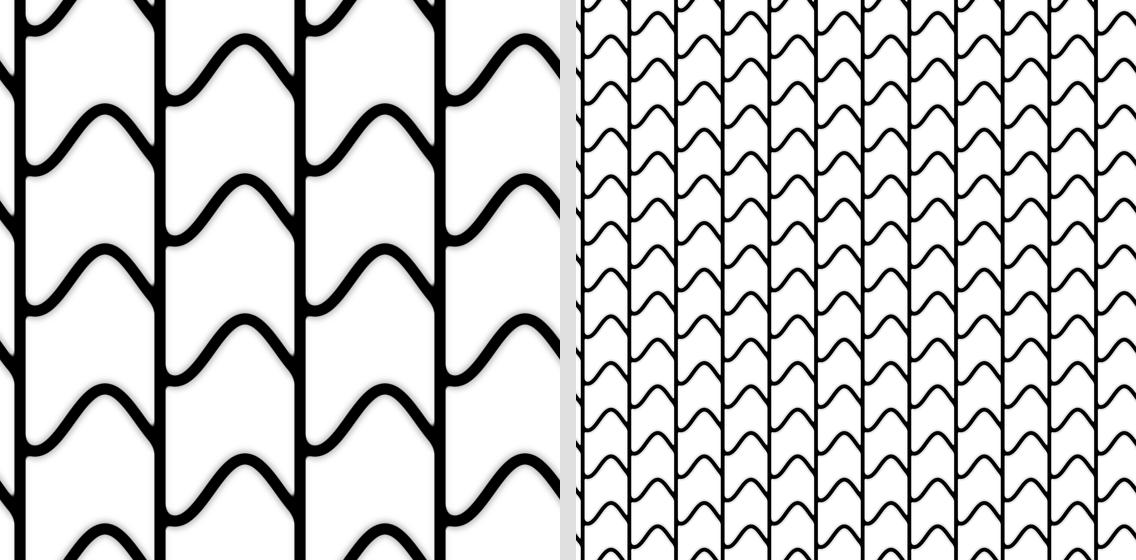
Left, the tile; right, the same tile 3 across and 3 down.
Reproduce this pattern procedurally as a three.js fragment shader.

```glsl
varying vec2 vUv;

const float TAU = 6.2831853;
const float REPEATS = 4.0;      // columns and rows across the canvas

// All lengths below are in cells, one cell being 1 / REPEATS of the canvas.
const float WALL_X = 0.143;
const float HALF_WIDTH = 0.04;
const float WAVE_HEIGHT = 0.222;
const float FILLET = 0.047;
const float EDGE = 0.006;
const float HALO_RADIUS = 0.032;
const float WAVE_HALO = 0.18;
const float WALL_HALO = 0.04;

const vec3 PAPER = vec3(1.0);
const vec3 INK = vec3(0.0);

float wave(float x, float height) {
  return -height * sin(TAU * x);
}

float segmentDistance(vec2 p, vec2 a, vec2 b) {
  vec2 ab = b - a;
  float t = clamp(dot(p - a, ab) / dot(ab, ab), 0.0, 1.0);
  return length(p - a - ab * t);
}

// Distance to the nearest of the waves stacked one cell apart.
float waveDistance(vec2 p, float height) {
  const float STEP = 0.02;
  p.y -= floor(p.y - wave(p.x, height) + 0.5);
  float nearest = 1.0;
  vec2 a = vec2(p.x - 8.0 * STEP, 0.0);
  a.y = wave(a.x, height);
  for (int i = 0; i < 16; i++) {
    vec2 b = vec2(a.x + STEP, wave(a.x + STEP, height));
    nearest = min(nearest, segmentDistance(p, a, b));
    a = b;
  }
  return nearest;
}

// Distance to the nearest upright wall.
float wallDistance(float x, float offset) {
  return abs(fract(x - offset + 0.5) - 0.5);
}

float smoothMin(float a, float b, float k) {
  float h = max(k - abs(a - b), 0.0) / k;
  return min(a, b) - 0.25 * h * h * k;
}

float halo(float d, float radius) {
  float r = max(d, 0.0) / radius;
  return exp(-r * r);
}

void main() {
  vec2 p = vUv * REPEATS;

  // Every other column is raised by half a cell.
  float column = floor(p.x - WALL_X);
  p.y -= 0.5 * mod(column, 2.0);

  float wall = wallDistance(p.x, WALL_X) - HALF_WIDTH;
  float arch = waveDistance(p, WAVE_HEIGHT) - HALF_WIDTH;
  float line = smoothMin(wall, arch, FILLET);

  // Soft grey halo under the crisp lines.
  float shade = max(WAVE_HALO * halo(arch, HALO_RADIUS),
                    WALL_HALO * halo(wall, HALO_RADIUS));
  vec3 color = mix(PAPER, INK, shade);
  color = mix(INK, color, smoothstep(-EDGE, EDGE, line));

  gl_FragColor = vec4(color, 1.0);
}
```
